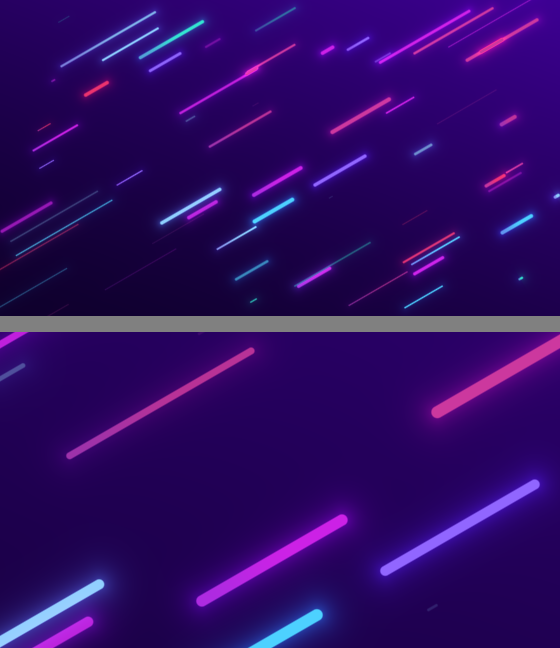
Top: the whole. Bottom: its middle third, enlarged.
A WebGL 1 fragment shader for this background:

```glsl
precision highp float;
// Neon streaks on a deep violet gradient: rounded bars share one slant and
// are scattered by a jittered grid. Hashes choose each bar's length, width,
// colour and strength; a capsule distance gives both its body and its glow.

uniform vec2 u_resolution;

#define COLUMNS 9.0
#define ROWS 7.0
#define STREAK_COUNT 63
#define SLANT 0.524
#define MAX_HALF_LENGTH 0.18
#define MIN_HALF_WIDTH 0.0014
#define MAX_HALF_WIDTH 0.0066
#define GLOW_RADIUS 0.013
#define GLOW_GAIN 0.36
#define SEED 17.0

vec4 hash4(float n) {
    vec4 q = fract(n * vec4(0.1031, 0.1030, 0.0973, 0.1099));
    q += dot(q, q.wzxy + 33.33);
    return fract((q.xxyz + q.yzzw) * q.zywx);
}

vec3 neonColor(float pick) {
    if (pick < 0.24) return vec3(0.80, 0.13, 0.90); // magenta
    if (pick < 0.40) return vec3(0.57, 0.40, 1.00); // violet
    if (pick < 0.58) return vec3(0.92, 0.20, 0.43); // red
    if (pick < 0.70) return vec3(0.80, 0.22, 0.62); // rose
    if (pick < 0.82) return vec3(0.30, 0.82, 1.00); // cyan
    if (pick < 0.92) return vec3(0.56, 0.82, 1.00); // ice blue
    return vec3(0.20, 0.90, 0.82);                  // teal
}

vec3 backdrop(vec2 uv) {
    float lift = pow(dot(uv, vec2(0.40, 0.60)), 1.3);
    return mix(vec3(0.055, 0.0, 0.17), vec3(0.24, 0.0, 0.58), lift);
}

// Distance to the spine of a bar lying along the x axis
float spineDistance(vec2 p, float halfLength) {
    p.x -= clamp(p.x, -halfLength, halfLength);
    return length(p);
}

void main() {
    vec2 uv = gl_FragCoord.xy / u_resolution;
    float aspect = u_resolution.x / u_resolution.y;
    vec2 point = uv * vec2(aspect, 1.0);
    float pixel = 1.0 / u_resolution.y;

    vec2 along = vec2(cos(SLANT), sin(SLANT));
    vec2 across = vec2(-along.y, along.x);

    vec3 color = backdrop(uv);
    vec3 glow = vec3(0.0);

    for (int i = 0; i < STREAK_COUNT; i++) {
        float id = float(i);
        vec4 place = hash4(id + SEED);
        vec4 look = hash4(id + SEED + 211.0);

        // Jittered cell position, slightly overlapping its neighbours
        vec2 cell = vec2(mod(id, COLUMNS), floor(id / COLUMNS));
        vec2 seat = (cell + 0.5 + 1.3 * (place.xy - 0.5)) / vec2(COLUMNS, ROWS);
        vec2 offset = point - seat * vec2(aspect, 1.0);
        vec2 local = vec2(dot(offset, along), dot(offset, across));

        // Faint bars are also thin; the lower left corner stays quiet
        float halfLength = mix(0.004, MAX_HALF_LENGTH, pow(place.z, 1.6));
        float strength = smoothstep(0.02, 0.45, place.w);
        strength *= mix(0.25, 1.0, smoothstep(0.15, 0.55, seat.x + seat.y));
        float halfWidth = mix(MIN_HALF_WIDTH, MAX_HALF_WIDTH, look.x * strength);

        float d = spineDistance(local, halfLength) - halfWidth;
        float body = 1.0 - smoothstep(-pixel, pixel, d);

        // Some bars cool toward violet at their lower end
        vec3 neon = neonColor(look.y);
        float tail = smoothstep(0.3, -1.0, local.x / halfLength);
        neon = mix(neon, vec3(0.50, 0.22, 0.85), 0.4 * tail * step(0.6, look.z));

        color = mix(color, neon, body * mix(0.15, 1.0, strength));
        float halo = exp(-max(d, 0.0) / GLOW_RADIUS) * (1.0 - body);
        glow += neon * neon * halo * GLOW_GAIN * strength * mix(0.25, 1.0, look.x);
    }

    gl_FragColor = vec4(min(color + glow, 1.0), 1.0);
}
```
